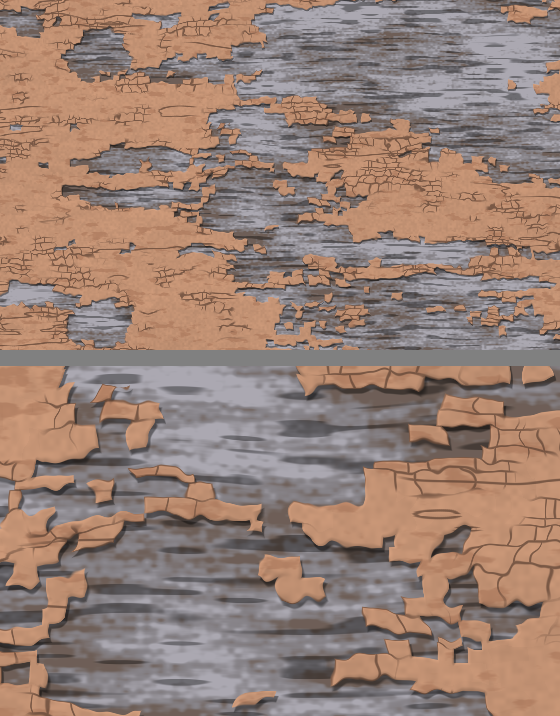
Top: the whole. Bottom: its middle third, enlarged.
This texture is drawn by a Shadertoy shader. Its source:

```glsl
// Peeling orange-tan paint over weathered grey wood with horizontal grain.
// Irregular brick-like cells are kept as paint or dropped, by an exposure
// field of soft ellipses and noise; fine cracks, rims and shadows add relief.

#define PAINT_COLOR vec3(0.765, 0.574, 0.454)
#define PAINT_DARK  vec3(0.66, 0.46, 0.35)
#define WOOD_LIGHT  vec3(0.67, 0.66, 0.695)
#define WOOD_MID    vec3(0.525, 0.51, 0.53)
#define WOOD_DARK   vec3(0.43, 0.37, 0.34)
#define CRACK_COLOR vec3(0.38, 0.27, 0.21)
#define CELLS       vec2(36.0, 58.0)
#define PAINT_BIAS  0.10
#define RAGGEDNESS  2.0
#define CHIP_SCATTER 0.42
#define CRACK_WIDTH 0.0012
#define SHADOW_OFFSET vec2(-0.002, 0.0045)

// Bare areas: centre xy, radii zw, in units of canvas height
const vec4 BARE[11] = vec4[11](
    vec4(1.18, 0.83, 0.62, 0.30), vec4(0.78, 0.48, 0.24, 0.27),
    vec4(1.32, 0.03, 0.42, 0.13), vec4(0.40, 0.535, 0.33, 0.034),
    vec4(1.05, 0.285, 0.72, 0.032), vec4(0.29, 0.09, 0.09, 0.06),
    vec4(0.29, 0.87, 0.09, 0.06), vec4(0.40, 0.44, 0.20, 0.026),
    vec4(1.35, 0.19, 0.30, 0.028), vec4(0.06, 0.94, 0.11, 0.05),
    vec4(0.10, 0.15, 0.13, 0.03));

float hash(vec2 p) {
    vec3 q = fract(p.xyx * 0.1031);
    q += dot(q, q.yzx + 33.33);
    return fract((q.x + q.y) * q.z);
}

float noise(vec2 p) {
    vec2 i = floor(p), f = fract(p);
    f = f * f * (3.0 - 2.0 * f);
    return mix(mix(hash(i), hash(i + vec2(1, 0)), f.x),
               mix(hash(i + vec2(0, 1)), hash(i + vec2(1, 1)), f.x), f.y);
}

float fbm(vec2 p) {
    float sum = 0.0, amp = 0.533;
    for (int i = 0; i < 4; i++) {
        sum += amp * noise(p);
        p = p * 2.03 + 17.3;
        amp *= 0.5;
    }
    return sum;
}

// Positive where the paint has come off
float exposure(vec2 p) {
    float bare = -1.0;
    for (int i = 0; i < 11; i++)
        bare = max(bare, 1.0 - length((p - BARE[i].xy) / BARE[i].zw));
    float ragged = fbm(p * vec2(5.0, 14.0) + 3.7) - 0.5;
    return clamp(bare, -0.5, 0.6) + RAGGEDNESS * ragged - PAINT_BIAS;
}

float rowEdge(float row) { return row + 0.55 * (hash(vec2(row, 3.0)) - 0.5); }

float columnEdge(float column, float row) {
    return column + 0.75 * (hash(vec2(column, row + 57.0)) - 0.5) - 5.0 * hash(vec2(row, 91.0));
}

// x: signed depth inside the paint, y: gap to the next cell, z: cell tone
vec3 flakes(vec2 p) {
    vec2 warp = vec2(noise(p * 13.0), noise(p * vec2(9.0, 14.0) + 41.0)) - 0.5;
    vec2 ragged = vec2(noise(p * 70.0), noise(p * 80.0 + 73.0)) - 0.5;
    vec2 q = p * CELLS + warp * vec2(1.6, 2.0) + ragged * vec2(0.45, 0.55);
    float paintDist = 1.0, bareDist = 1.0, gap = 1.0, tone = 0.0;
    for (int j = -1; j <= 1; j++)
    for (int i = -1; i <= 1; i++) {
        float row = floor(q.y) + float(j);
        float column = floor(q.x + 5.0 * hash(vec2(row, 91.0))) + float(i);
        vec2 low = vec2(columnEdge(column, row), rowEdge(row));
        vec2 high = vec2(columnEdge(column + 1.0, row), rowEdge(row + 1.0));
        vec2 centre = 0.5 * (low + high);
        vec2 outside = max(abs(q - centre) - 0.5 * (high - low), 0.0);
        float dist = length(outside * vec2(CELLS.y / CELLS.x, 1.0));
        float chance = hash(vec2(column, row) + 131.0);
        if (exposure(centre / CELLS) + CHIP_SCATTER * (chance - 0.5) > 0.0)
            bareDist = min(bareDist, dist);
        else
            paintDist = min(paintDist, dist);
        if (dist > 0.0) gap = min(gap, dist);
        else tone = chance;
    }
    return vec3(bareDist - paintDist, gap, tone);
}

vec3 woodColor(vec2 p, float bare) {
    vec2 g = p + vec2(0.0, 0.014 * noise(p * vec2(6.0, 9.0)));
    float patches = fbm(p * vec2(4.0, 8.0) + 50.0);
    float grain = fbm(g * vec2(13.0, 85.0));
    float fibre = noise(g * vec2(30.0, 230.0));
    float speck = noise(p * vec2(150.0, 210.0));
    float t = 0.53 + 1.2 * (patches - 0.5) + 0.75 * (grain - 0.5)
            + 0.36 * (fibre - 0.5) + 0.34 * (speck - 0.5) + 0.35 * (bare - 0.3);
    vec3 color = mix(WOOD_DARK, WOOD_MID, smoothstep(0.10, 0.48, t));
    color = mix(color, WOOD_LIGHT, smoothstep(0.44, 0.82, t));
    float split = smoothstep(0.64, 0.80, noise(g * vec2(17.0, 165.0) + 9.0));
    return color * (1.0 - 0.36 * split);
}

vec3 paintColor(vec2 p, vec3 flake, float bare, float pixel) {
    float stain = fbm(p * vec2(6.0, 12.0) + 20.0) - 0.5;
    float speck = noise(p * 170.0) - 0.5;
    vec3 color = PAINT_COLOR * (1.0 + 0.08 * stain + 0.07 * speck + 0.03 * (flake.z - 0.5));
    color = mix(color, PAINT_DARK, 0.6 * smoothstep(0.60, 0.74, fbm(p * vec2(30.0, 75.0))));
    // Broken cracks between cells, denser close to the bare wood
    float crazed = smoothstep(0.52, 0.74, noise(p * vec2(17.0, 32.0) + 80.0) + 0.22 * (bare + 0.35));
    float reach = CRACK_WIDTH + 0.6 * pixel;
    float crack = crazed * (1.0 - smoothstep(0.2 * reach, reach, flake.y / CELLS.y));
    // Long thin cracks that follow the grain
    float level = fbm(p * vec2(2.8, 15.0) + 31.0);
    float slope = max(fwidth(level) / pixel, 0.01);
    float open = smoothstep(0.42, 0.56, noise(p * vec2(6.0, 13.0) + 11.0)) * smoothstep(0.8, 2.0, slope);
    crack = max(crack, open * (1.0 - smoothstep(0.2 * reach, reach, abs(level - 0.5) / slope)));
    return mix(color, CRACK_COLOR, 0.75 * crack);
}

void mainImage(out vec4 fragColor, in vec2 fragCoord) {
    float pixel = 1.0 / iResolution.y;
    vec2 p = fragCoord * pixel;
    float soft = 0.65 * pixel * CELLS.y;
    vec3 flake = flakes(p);
    float lit = flakes(p + SHADOW_OFFSET).x;
    float bare = exposure(p);

    // Wood, darkened under the lower right edge of each flake
    vec3 wood = woodColor(p, bare);
    wood *= 1.0 - 0.42 * smoothstep(-0.08, 0.08, lit);

    // Paint, with a bright upper rim and a darker lower rim
    vec3 paint = paintColor(p, flake, bare, pixel);
    float rim = 1.0 - smoothstep(0.0, 0.25, flake.x);
    float facing = smoothstep(-0.1, 0.1, flake.x - lit) - 0.5;
    paint *= 1.0 + rim * (0.22 * facing - 0.04);

    fragColor = vec4(mix(wood, paint, smoothstep(-soft, soft, flake.x)), 1.0);
}
```
